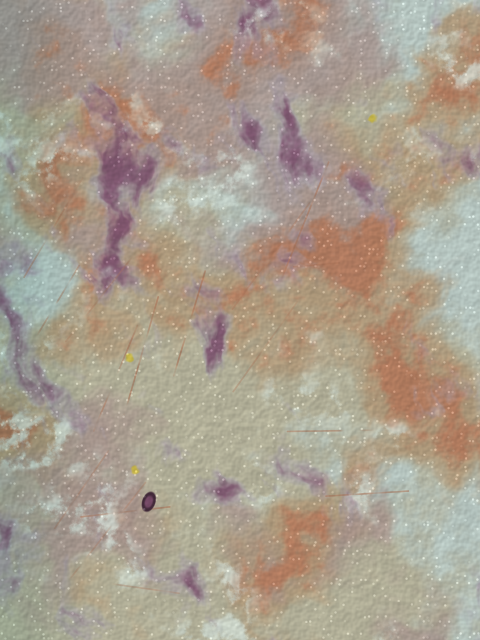
Give the GLSL for this texture, as a WebGL 1 fragment shader.

```glsl
precision highp float;
// Weathered pale surface with rust washes, plum blots, frosty patches and scratches.
uniform vec2 u_resolution;

const vec3 CREAM = vec3(0.69, 0.68, 0.59);
const vec3 PALE = vec3(0.70, 0.76, 0.74);
const vec3 TAN = vec3(0.68, 0.59, 0.47);
const vec3 ROSE = vec3(0.64, 0.56, 0.54);
const vec3 RUST = vec3(0.68, 0.46, 0.35);
const vec3 LILAC = vec3(0.63, 0.60, 0.66);
const vec3 PLUM = vec3(0.46, 0.29, 0.40);
const vec3 FROST = vec3(0.80, 0.85, 0.82);
const vec3 YELLOW = vec3(0.76, 0.69, 0.20);
const float STAIN_SCALE = 3.2;
const float GRAIN_SCALE = 55.0;
const float GRAIN_DEPTH = 0.13;
const float GLINT_CELLS = 115.0;
const float SCRATCH_WIDTH = 0.0016;
const int SCRATCHES = 16;

vec2 hash2(vec2 p) {
  vec3 q = fract(p.xyx * vec3(0.1031, 0.1030, 0.0973));
  q += dot(q, q.yzx + 33.33);
  return fract((q.xx + q.yz) * q.zy);
}

float cornerSlope(vec2 cell, vec2 offset) {
  float angle = 6.2832 * hash2(cell).x;
  return dot(vec2(cos(angle), sin(angle)), offset);
}

float gradientNoise(vec2 p) {
  vec2 i = floor(p), f = fract(p);
  vec2 w = f * f * f * (f * (f * 6.0 - 15.0) + 10.0);
  vec2 x = vec2(1.0, 0.0);
  float low = mix(cornerSlope(i, f), cornerSlope(i + x, f - x), w.x);
  float high = mix(cornerSlope(i + x.yx, f - x.yx), cornerSlope(i + 1.0, f - 1.0), w.x);
  return mix(low, high, w.y);
}

float fbm(vec2 p) {
  float sum = 0.0, amp = 1.0;
  for (int i = 0; i < 5; i++) {
    sum += amp * gradientNoise(p);
    p = mat2(1.6, 1.2, -1.2, 1.6) * p + 17.3;
    amp *= 0.52;
  }
  return sum;
}

float blob(vec2 p, vec2 center, vec2 radius) {
  vec2 d = (p - center) / radius;
  return exp(-dot(d, d));
}

float segmentDistance(vec2 p, vec2 a, vec2 along) {
  float t = clamp(dot(p - a, along) / dot(along, along), 0.0, 1.0);
  return length(p - a - along * t);
}

float relief(vec2 p) {
  return gradientNoise(p * GRAIN_SCALE) + 0.7 * gradientNoise(p * GRAIN_SCALE * 2.1 + 9.0);
}

// Thin, broken lines: some nearly level, some steep.
float scratches(vec2 p) {
  float ink = 0.0;
  for (int i = 0; i < SCRATCHES; i++) {
    vec2 seed = vec2(float(i) * 7.0 + 3.0, 41.0);
    vec2 r = hash2(seed), s = hash2(seed + 60.0);
    vec2 start = vec2(0.05 + 0.75 * r.x, 0.1 + 0.85 * r.y);
    float angle = s.x < 0.55 ? 0.3 * (s.y - 0.5) : 0.9 + 0.4 * s.y;
    vec2 along = (0.08 + 0.2 * s.x) * vec2(cos(angle), sin(angle));
    float d = segmentDistance(p, start, along);
    ink = max(ink, (1.0 - smoothstep(0.3, 1.9, d / SCRATCH_WIDTH)) * (0.45 + 0.55 * s.y));
  }
  return ink * smoothstep(-0.35, 0.2, gradientNoise(p * 22.0));
}

// Tiny sparkles, at most one in each grid cell.
float glints(vec2 p) {
  vec2 cell = floor(p * GLINT_CELLS);
  vec2 r = hash2(cell + 5.0);
  float d = length(fract(p * GLINT_CELLS) - 0.3 - 0.4 * r);
  return (1.0 - smoothstep(0.1, 0.45, d)) * smoothstep(0.82, 1.0, hash2(cell + 90.0).y);
}

void main() {
  vec2 p = gl_FragCoord.xy / u_resolution.x;
  float fine = fbm(p * 19.0 + 4.0);
  vec2 warped = p + 0.05 * vec2(fbm(p * 5.0 + 31.0), fbm(p * 5.0 + 77.0));

  // Ground: cool above and at the lower right, creamier below.
  float cool = fbm(p * 2.4 + 12.0) + 0.7 * (p.y - 0.72) + 0.35 * blob(p, vec2(1.0, 0.1), vec2(0.3));
  vec3 color = mix(CREAM, PALE, smoothstep(-0.2, 0.35, cool + 0.2 * fine));

  // Warm washes with denser, ragged rust cores.
  float warmth = blob(p, vec2(0.65, 1.23), vec2(0.32, 0.17))
               + blob(p, vec2(0.5, 0.83), vec2(0.38, 0.22))
               + blob(p, vec2(0.8, 0.48), vec2(0.27, 0.2));
  float stain = fbm(warped * STAIN_SCALE + 50.0) - 0.12 + 0.32 * warmth;
  color = mix(color, TAN, 0.9 * smoothstep(-0.12, 0.26, stain + 0.1 * fine));
  float blush = fbm(warped * 2.7 + 23.0) + 0.3 * (p.y - 0.65);
  color = mix(color, ROSE, 0.8 * smoothstep(-0.05, 0.35, blush));
  color = mix(color, RUST, 0.9 * smoothstep(0.2, 0.56, stain + 0.3 * fine));

  // Plum blots, drawn out downwards, inside lilac halos.
  vec2 leaning = vec2(warped.x + 0.25 * warped.y, warped.y);
  float blot = fbm(leaning * vec2(7.5, 4.6) + 8.0) - 0.1 + 0.08 * fine
             + 0.2 * gradientNoise(p * 2.5 + 63.0)
             + 0.3 * blob(p, vec2(0.3, 0.6), vec2(0.2, 0.14))
             + 0.18 * blob(p, vec2(0.25, 1.05), vec2(0.35, 0.35))
             - 0.3 * blob(p, vec2(0.9, 0.3), vec2(0.4, 0.4));
  color = mix(color, LILAC, 0.5 * smoothstep(0.08, 0.35, blot));
  color = mix(color, PLUM, 0.85 * smoothstep(0.24, 0.62, blot));

  // Crackled frost and the scratches over it.
  float frost = smoothstep(0.08, 0.42, fbm(warped * 3.4 + 91.0) - 0.08 * warmth);
  color = mix(color, FROST, 0.75 * frost * smoothstep(-0.15, 0.3, fine));
  color = mix(color, RUST * 0.95, 0.65 * scratches(p));

  // Stray yellow specks and one dark chip with a lighter middle.
  for (int i = 0; i < 3; i++) {
    vec2 spot = hash2(vec2(float(i) + 2.0, 19.0)) * vec2(0.9, 1.2);
    float d = length(p - spot) + 0.006 * gradientNoise(p * 90.0);
    color = mix(color, YELLOW, 0.8 * (1.0 - smoothstep(0.004, 0.011, d)));
  }
  vec2 chip = mat2(0.94, 0.34, -0.34, 0.94) * (p - vec2(0.31, 0.288));
  float rim = length(chip / vec2(0.014, 0.022));
  color = mix(color, PLUM * mix(1.0, 0.55, smoothstep(0.4, 0.75, rim)), 1.0 - smoothstep(0.85, 1.1, rim));

  // Grainy relief, sparkle and dimmer side edges.
  float slope = relief(p) - relief(p + vec2(-0.0025, 0.003));
  color *= 1.0 + GRAIN_DEPTH * slope + 0.05 * fine;
  color += 0.16 * glints(p);
  color *= 1.0 - vec3(0.14, 0.07, 0.07) * (1.0 - smoothstep(0.0, 0.22, p.x));
  gl_FragColor = vec4(clamp(color, 0.0, 1.0), 1.0);
}
```
